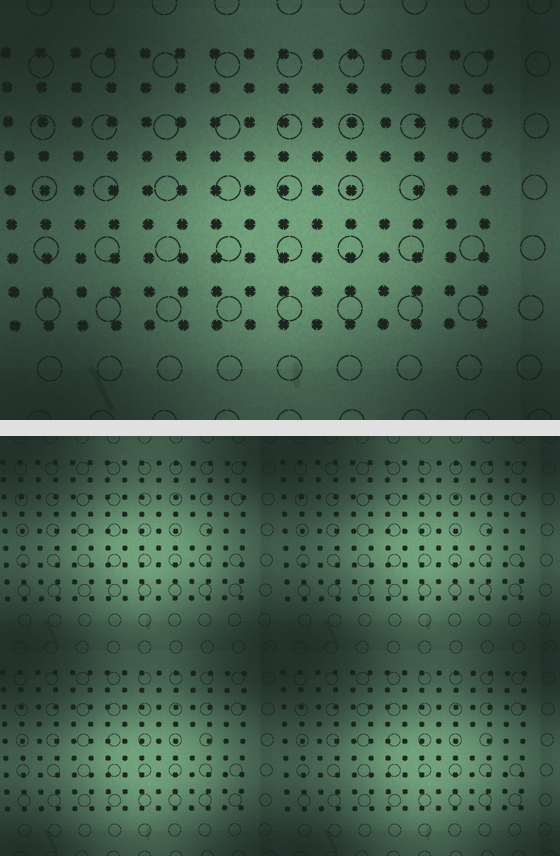
Top: one tile. Bottom: repeated 2 by 2.
Reproduce this pattern procedurally as a Shadertoy shader.

```glsl
const vec2 SHEET = vec2(768.0, 576.0); // canvas measured in sheet units, y downward

float hash(vec2 p) {
    vec3 q = fract(vec3(p.xyx) * 0.1031);
    q += dot(q, q.yzx + 33.33);
    return fract((q.x + q.y) * q.z);
}

// Value noise on a lattice that wraps after `cells`
float wrapNoise(vec2 uv, vec2 cells) {
    vec2 p = uv * cells, i = floor(p), f = fract(p);
    f = f * f * (3.0 - 2.0 * f);
    vec2 a = mod(i, cells), b = mod(i + 1.0, cells);
    return mix(mix(hash(a), hash(vec2(b.x, a.y)), f.x),
               mix(hash(vec2(a.x, b.y)), hash(b), f.x), f.y);
}

float cover(float d, float px) {
    return smoothstep(0.6 * px, -0.6 * px, d);
}

float capsule(vec2 p, vec2 a, vec2 b, float r) {
    vec2 ab = b - a;
    return length(p - a - ab * clamp(dot(p - a, ab) / dot(ab, ab), 0.0, 1.0)) - r;
}

// Thin circle broken at its four axis points
float brokenRing(vec2 q) {
    float axis = min(abs(q.x), abs(q.y));
    return max(abs(length(q) - 16.7) - 0.9, 0.9 - axis);
}

// Disc with four short slots cut into its rim
float notchedDot(vec2 q) {
    float r = length(q), axis = min(abs(q.x), abs(q.y));
    return max(r - 7.7, -max(axis - 0.7, 5.4 - r));
}

// 9 x 7 rings, keystoned; the first row straddles the top and bottom edges
float rings(vec2 p) {
    if (p.y > 543.0) p.y -= SHEET.y;
    float row = clamp(round((p.y - 3.0) / 83.6), 0.0, 6.0);
    float pitch = 85.8 - 0.6 * row;
    float col = clamp(round((p.x - 397.0) / pitch), -4.0, 4.0);
    if (row == 3.0 && col == 3.0) return 1e3;
    vec2 centre = vec2(397.0 + col * pitch,
                       3.0 + 86.2 * row - 0.43 * row * row - 0.25 * col);
    return brokenRing(p - centre);
}

// 15 x 9 dots, keystoned the same way
float dots(vec2 p) {
    float row = clamp(round((p.y - 74.0) / 46.4), 0.0, 8.0);
    float pitch = 47.25 - 0.2 * row;
    float col = clamp(round((p.x - 389.0) / pitch), -8.0, 6.0);
    if (row == 4.0 && col == 3.0) return 1e3;
    vec2 centre = vec2(389.0 + col * pitch - 0.05 * col * col,
                       74.0 + 47.2 * row - 0.1 * row * row - 0.06 * col * (row - 4.0));
    return notchedDot(p - centre);
}

void mainImage(out vec4 fragColor, in vec2 fragCoord) {
    vec2 uv = fragCoord / iResolution.xy;
    uv.y = 1.0 - uv.y;
    vec2 p = uv * SHEET;
    float px = SHEET.y / iResolution.y;

    // Periodic vignette on green paper
    vec2 fall = 0.5 - 0.5 * cos(6.2831853 * (uv - vec2(0.53, 0.55)));
    float s = length(vec2(fall.x + fall.y, 0.14));
    s += 0.1 * (wrapNoise(uv, vec2(8.0, 6.0)) - 0.5);
    vec3 color = 0.70 * exp(-0.64 * s) * vec3(0.70, 1.0, 0.76 + 0.05 * s);

    // Faint panel borders
    float band = max(abs(p.y - 259.5) - 247.5, 0.0);
    color *= 1.0 - 0.05 * smoothstep(0.0, 2.0, band);
    color *= 1.0 - 0.07 * smoothstep(713.0, 715.0, p.x) * smoothstep(768.0, 716.0, p.x);
    color *= 1.0 - 0.06 * smoothstep(1.5, 0.0, abs(p.y - 507.0));

    // Smudges
    float smudge = capsule(p, vec2(126.0, 506.0), vec2(153.0, 560.0), 4.0);
    smudge = min(smudge, capsule(p, vec2(406.0, 502.0), vec2(407.0, 528.0), 4.5));
    color *= 1.0 - 0.13 * smoothstep(1.5, -1.5, smudge);

    // Ink with slightly rough edges
    float rough = wrapNoise(uv, vec2(256.0, 192.0)) - 0.5;
    float ink = max(cover(rings(p) + 0.3 * rough, px), cover(dots(p) + 0.8 * rough, px));
    color = mix(color, vec3(0.10, 0.13, 0.11), 0.96 * ink);

    // Fine coloured grain
    vec2 grainCells = vec2(384.0, 288.0);
    vec3 grain = vec3(wrapNoise(uv, grainCells),
                      wrapNoise(uv + 0.25, grainCells),
                      wrapNoise(uv + 0.5, grainCells)) - 0.5;
    color *= 1.0 + 0.08 * grain + 0.05 * rough;

    fragColor = vec4(color, 1.0);
}
```
